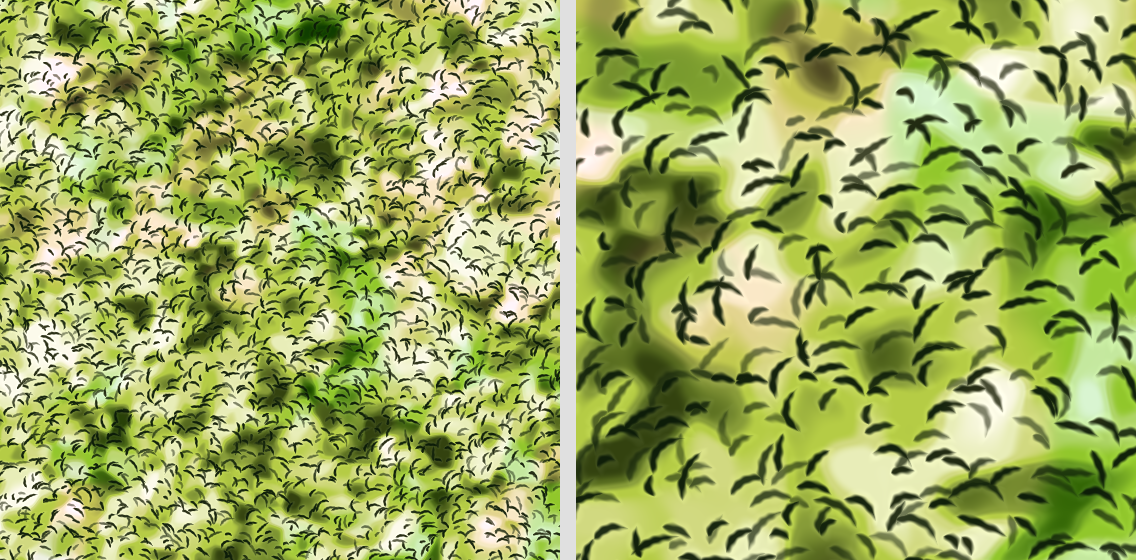
Left, the full canvas; right, a detail of the centre.
Write a three.js fragment shader that draws this texture.

```glsl
varying vec2 vUv;

vec3 hash3(vec2 p) {
  vec3 k = vec3(dot(p, vec2(127.1, 311.7)), dot(p, vec2(269.5, 183.3)), dot(p, vec2(419.2, 371.9)));
  return fract(sin(k) * 43758.545);
}

// Cellular noise with soft borders: three independent blurry random values
vec3 softCells(vec2 p) {
  vec2 cell = floor(p);
  vec3 sum = vec3(0.0);
  float total = 0.0;
  for (int j = -1; j <= 1; j++) {
    for (int i = -1; i <= 1; i++) {
      vec2 id = cell + vec2(i, j);
      vec2 away = p - id - 0.15 - 0.7 * hash3(id + 31.0).xy;
      float weight = exp(-5.0 * dot(away, away));
      sum += weight * hash3(id);
      total += weight;
    }
  }
  return sum / total;
}

// Mottled ground from shade through leaf green to cream
vec3 groundColor(float tone, float warmth, float lush) {
  vec3 c = mix(vec3(0.20, 0.26, 0.06), vec3(0.34, 0.42, 0.12), smoothstep(0.20, 0.29, tone));
  c = mix(c, vec3(0.53, 0.61, 0.22), smoothstep(0.28, 0.36, tone));
  c = mix(c, vec3(0.71, 0.80, 0.27), smoothstep(0.36, 0.43, tone));
  c = mix(c, vec3(0.82, 0.85, 0.50), smoothstep(0.46, 0.54, tone));
  c = mix(c, vec3(0.91, 0.93, 0.72), smoothstep(0.55, 0.62, tone));
  c = mix(c, vec3(0.99, 0.98, 0.92), smoothstep(0.64, 0.76, tone));
  c += vec3(0.07, -0.02, 0.06) * smoothstep(0.54, 0.74, warmth);
  c += vec3(-0.14, -0.02, -0.10) * smoothstep(0.55, 0.78, lush);
  return c;
}

// Arched, tapering blades scattered over a grid; x is ink, y is a wider glow
vec2 blades(vec2 uv, float count, float seed) {
  vec2 cell = floor(uv * count);
  vec2 result = vec2(0.0);
  for (int j = -1; j <= 1; j++) {
    for (int i = -1; i <= 1; i++) {
      vec2 id = cell + vec2(i, j);
      vec3 place = hash3(id + seed);
      vec3 shape = hash3(id + seed + 57.0);
      vec2 center = (id + place.xy) / count;
      float angle = 0.1 + 0.75 * sin(center.x * 9.0 + 2.0 * sin(center.y * 8.0 + 1.0))
                  + 2.3 * (place.z - 0.5);
      float ca = cos(angle), sa = sin(angle);
      vec2 away = uv - center;
      vec2 q = vec2(ca * away.x + sa * away.y, ca * away.y - sa * away.x);

      float halfLength = 0.0055 + 0.0095 * shape.x;
      float bend = 0.05 + 0.5 * shape.y;
      float t = clamp(q.x / halfLength, -1.6, 1.6);
      float slope = 2.0 * bend * t;
      float d = abs(q.y - bend * halfLength * (0.5 - t * t)) / sqrt(1.0 + slope * slope);
      float width = 0.0023 * (1.0 - t * t * t * t) * (1.0 - 0.25 * t);
      width += 0.0005 * sin(uv.x * 620.0 + seed) * sin(uv.y * 680.0 + uv.x * 210.0);

      float present = step(0.12, shape.z) * (0.5 + 0.5 * smoothstep(0.1, 0.7, shape.z));
      float ink = 1.0 - smoothstep(-0.0016, 0.0013, d - width);
      float glow = 1.0 - smoothstep(0.0, 0.005, d - width);
      result = max(result, present * vec2(ink, glow));
    }
  }
  return result;
}

void main() {
  // Gently smeared coordinates for the ground
  vec2 p = vUv + 0.010 * sin(vUv.yx * vec2(23.0, 19.0) + 3.0 * sin(vUv * 11.0));
  p = vec2(p.x - 0.25 * p.y, p.y + 0.15 * p.x);
  vec3 broad = softCells(p * 5.0 + 3.0);
  vec3 patches = softCells(p * 14.0 + 17.0);
  vec3 flecks = softCells(p * 33.0 + 41.0);

  float tone = 0.02 + 0.18 * broad.x + 0.36 * patches.x + 0.46 * flecks.x;
  float warmth = 0.45 * broad.y + 0.55 * patches.y;
  float lush = 0.35 * broad.z + 0.65 * patches.z;
  vec3 color = groundColor(tone, warmth, lush);

  // Two overlapping sets of blades with a faint pale rim
  vec2 marks = max(blades(vUv, 42.0, 5.0), blades(vUv, 44.0, 83.0));
  color += 0.05 * marks.y;
  vec3 bladeColor = mix(vec3(0.04, 0.10, 0.03), vec3(0.13, 0.15, 0.05), smoothstep(0.5, 0.75, tone));
  color = mix(color, bladeColor, 0.96 * marks.x);

  gl_FragColor = vec4(clamp(color, 0.0, 1.0), 1.0);
}
```
